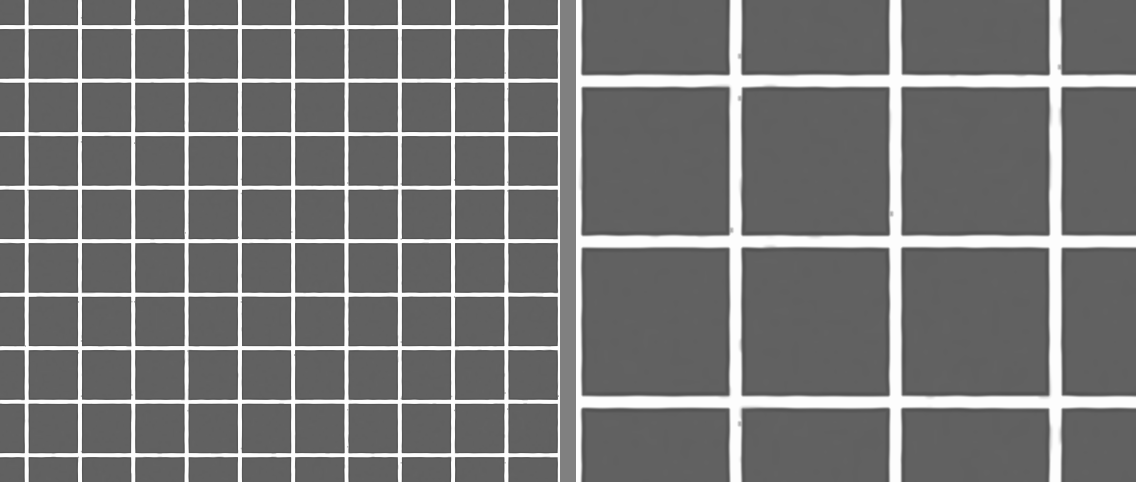
Left: the whole. Right: its middle third, enlarged.
Write a Shadertoy shader that draws this pattern.

```glsl
// Square grey tiles with darker rims, separated by slightly worn white grout lines.

const vec2 TILE_COUNT = vec2(10.505, 9.007);  // repeats across and down
const float GROUT_HALF = 0.0375;              // all lengths below are in cells
const float CORNER_RADIUS = 0.012;
const float MIN_SOFTNESS = 0.011;

const vec3 TILE_COLOR = vec3(0.38);
const vec3 RIM_COLOR = vec3(0.32);
const vec3 GROUT_COLOR = vec3(0.994);
const vec3 SMUDGE_COLOR = vec3(0.83);
const vec3 CHIP_COLOR = vec3(0.55);

float hash(vec2 p) {
    vec3 q = fract(vec3(p.xyx) * 0.1031);
    q += dot(q, q.yzx + 33.33);
    return fract((q.x + q.y) * q.z);
}

float valueNoise(vec2 p) {
    vec2 cell = floor(p);
    vec2 f = fract(p);
    f = f * f * (3.0 - 2.0 * f);
    float low = mix(hash(cell), hash(cell + vec2(1.0, 0.0)), f.x);
    float high = mix(hash(cell + vec2(0.0, 1.0)), hash(cell + 1.0), f.x);
    return mix(low, high, f.y);
}

float roundedBox(vec2 p, vec2 halfSize, float radius) {
    vec2 q = abs(p) - halfSize + radius;
    return length(max(q, 0.0)) + min(max(q.x, q.y), 0.0) - radius;
}

float fill(float dist, float softness) {
    return 1.0 - smoothstep(-softness, softness, dist);
}

// Sparse specks sitting on the left and right edges, close to the corners
float chips(vec2 p, vec2 id, float halfTile, float softness) {
    float mask = 0.0;
    for (int i = 0; i < 3; i++) {
        vec2 seed = id + 40.0 + 17.0 * float(i);
        float present = step(0.78, hash(seed));
        float side = hash(seed + 3.7) < 0.7 ? -1.0 : 1.0;
        float end = hash(seed + 9.1) < 0.5 ? -1.0 : 1.0;
        float inset = 0.14 * hash(seed + 5.3);
        vec2 center = vec2(side * (halfTile + 0.012), end * (halfTile - inset));
        float dist = roundedBox(p - center, vec2(0.010, 0.015), 0.008);
        mask = max(mask, present * fill(dist, softness));
    }
    return mask;
}

void mainImage(out vec4 fragColor, in vec2 fragCoord) {
    // Tiles are centred on whole numbers, grout lies halfway between
    vec2 grid = fragCoord / iResolution.xy * TILE_COUNT;
    vec2 id = floor(grid + 0.5);
    vec2 local = grid - id;
    vec2 pixel = TILE_COUNT / iResolution.xy;
    float softness = max(0.55 * max(pixel.x, pixel.y), MIN_SOFTNESS);

    // Tile outline with a faint waver
    float halfTile = 0.5 - GROUT_HALF;
    float waver = 0.005 * (valueNoise(grid * 9.0 + 20.0) - 0.5);
    float dist = roundedBox(local, vec2(halfTile), CORNER_RADIUS) + waver;

    // Grout with occasional pale smudges along its length
    float smudge = smoothstep(0.72, 0.9, valueNoise(grid * 7.0 + 50.0));
    smudge *= 1.0 - smoothstep(0.0, 0.03, dist);
    vec3 grout = mix(GROUT_COLOR, SMUDGE_COLOR, smudge);
    grout = mix(grout, CHIP_COLOR, 0.7 * chips(local, id, halfTile, softness));

    // Tile face with an uneven dark rim and barely visible mottling
    float rimStrength = mix(0.6, 1.0, valueNoise(grid * 5.0 + 80.0));
    float rim = smoothstep(-0.036, -0.014, dist) * rimStrength;
    vec3 tile = mix(TILE_COLOR, RIM_COLOR, rim);
    tile += 0.006 * (valueNoise(grid * 16.0 + 110.0) - 0.5);

    fragColor = vec4(mix(grout, tile, fill(dist, softness)), 1.0);
}
```
